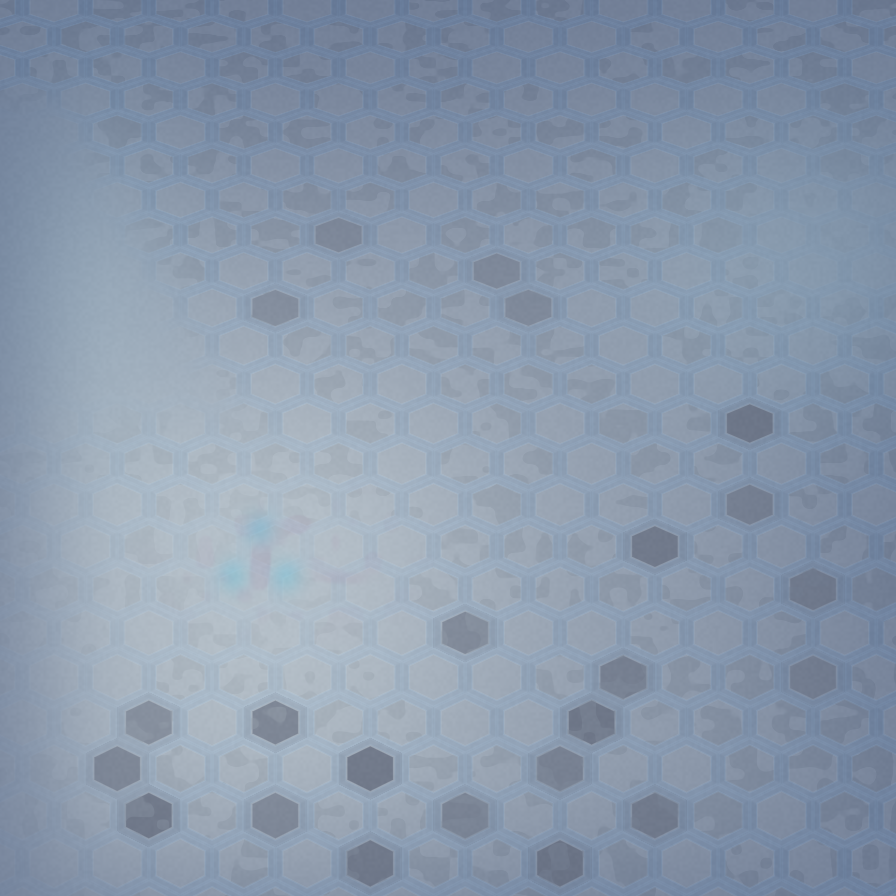
A WebGL 1 fragment shader for this background:

```glsl
precision highp float;
// Misty blue-grey backdrop with a pale glow at lower left, overlaid with a
// honeycomb whose rows tighten towards the top. Cells are found by a hexagonal
// fold, then filled with faint mottling or, along a few runs, dark grey.

uniform vec2 u_resolution;

#define PITCH 0.0706          // horizontal distance between cells
#define ORIGIN vec2(0.625, 0.0365)
#define ROW_STEP 0.0538       // height of the lowest row
#define ROW_SHRINK 0.00047    // loss of height per row
#define WALL 0.385            // inner edge of the walls, 0.5 is the border
#define GLOW_CENTER vec2(0.29, 0.37)
#define MARK_CENTER vec2(0.29, 0.374)
#define SHADE vec3(0.39, 0.45, 0.56)
#define LIGHT vec3(0.72, 0.765, 0.80)
#define CELL_GREY vec3(0.38, 0.41, 0.48)

const float ROW = 0.8660254;

float hash(vec2 p) {
  p = fract(p * vec2(0.1031, 0.1137));
  p += dot(p, p.yx + 33.33);
  return fract((p.x + p.y) * p.x * 17.3);
}

float noise(vec2 p) {
  vec2 i = floor(p), f = fract(p);
  f = f * f * (3.0 - 2.0 * f);
  return mix(mix(hash(i), hash(i + vec2(1, 0)), f.x),
             mix(hash(i + vec2(0, 1)), hash(i + vec2(1, 1)), f.x), f.y);
}

float blob(vec2 p, vec2 size) { p /= size; return exp(-dot(p, p)); }
float equal(float a, float b) { return 1.0 - step(0.5, abs(a - b)); }
float span(float x, float lo, float hi) { return step(lo - 0.5, x) * step(x, hi + 0.5); }

// Soft light field without the cells
vec3 backdrop(vec2 uv) {
  vec2 g = uv - GLOW_CENTER;
  float glow = blob(g, vec2(0.31, g.y < 0.0 ? 0.38 : 0.27));
  float rim = smoothstep(-0.04, 0.14, uv.x) * smoothstep(1.15, 0.7, uv.x)
            * smoothstep(-0.12, 0.18, uv.y) * smoothstep(1.06, 0.65, uv.y);
  float haze = blob(uv - vec2(0.92, 0.71), vec2(0.2, 0.17))
             + 0.8 * blob(uv - vec2(0.08, 0.70), vec2(0.13, 0.22));
  float v = 0.13 + 0.32 * rim + 0.52 * glow + 0.15 * haze;
  return mix(SHADE, LIGHT, v) + haze * vec3(-0.015, 0.008, 0.012);
}

// Strength of the dark fill; c counts half columns, r counts rows
float darkCell(float c, float r) {
  float odd = step(1.0, mod(r + 0.5, 2.0));
  float lattice = equal(mod(c - 3.0 * r + 0.5, 6.0), 0.5)
                * step(-10.0, c) * step(c, 5.0 - r * r) * span(r, 0.0, 3.0);
  float chevron = equal(c, abs(r - 2.0) - 14.0) * span(r, 1.0, 3.0);
  float diagonal = equal(c, r - 2.0) * span(r, 2.0, 4.0);
  float arc = equal(c, 8.0 - 2.0 * step(7.0, r)) * (1.0 - odd) * span(r, 4.0, 10.0);
  float rise = equal(c, 3.0 * r - 18.0) * odd * span(r, 5.0, 7.0);
  float upper = equal(c, 12.0 - r) * span(r, 13.0, 14.0)
              + equal(c, r - 22.0) * odd * span(r, 13.0, 15.0);
  float low = max(max(lattice, chevron), max(diagonal, max(arc, rise)));
  return low * (0.55 + 0.4 * hash(vec2(c, r) + 40.0)) + 0.45 * upper;
}

// Where the honeycomb shows
float coverage(vec2 uv) {
  float left = smoothstep(-0.04, 0.06, uv.x - 0.24 + (uv.y - 0.57) * 0.55);
  float top = smoothstep(0.86, 0.93, uv.y);
  float low = smoothstep(0.58, 0.48, uv.y) * (0.3 + 0.7 * smoothstep(0.02, 0.22, uv.x));
  return max(left, max(top, low))
       * (1.0 - 0.75 * blob(uv - vec2(0.94, 0.73), vec2(0.14, 0.12)))
       * (1.0 - 0.7 * blob(uv - GLOW_CENTER, vec2(0.13, 0.1)));
}

void main() {
  vec2 uv = gl_FragCoord.xy / u_resolution;
  float aa = 0.8 / (PITCH * u_resolution.x);
  vec3 color = backdrop(uv);

  // Fold into the nearest cell; the row number solves a quadratic in height
  float root = ROW_STEP * ROW_STEP - 4.0 * ROW_SHRINK * (uv.y - ORIGIN.y);
  float row = (ROW_STEP - sqrt(max(root, 0.0))) / (2.0 * ROW_SHRINK);
  vec2 q = vec2((uv.x - ORIGIN.x) / PITCH, row * ROW);
  vec2 period = vec2(1.0, 2.0 * ROW);
  vec2 a = mod(q + 0.5 * period, period) - 0.5 * period;
  vec2 b = mod(q, period) - 0.5 * period;
  vec2 local = dot(a, a) < dot(b, b) ? a : b;
  vec2 center = q - local;
  float c = floor(2.0 * center.x + 0.5), r = floor(center.y / ROW + 0.5);
  vec2 m = abs(local);
  float slant = 0.5 * m.x + ROW * m.y;
  float d = max(m.x, slant);

  // Walls, their thin bright outlines, and mottled interiors
  float inside = 1.0 - smoothstep(WALL - aa, WALL + aa, d);
  float upright = smoothstep(-0.02, 0.03, m.x - slant);
  float outline = 1.0 - smoothstep(0.008, 0.012 + aa, abs(d - WALL));
  float seam = 1.0 - smoothstep(0.004, 0.012 + aa, abs(d - 0.485));
  float patches = smoothstep(0.5, 0.58, noise(q * 4.3 + 60.0)) * step(0.3, hash(vec2(c, r) + 90.0));
  vec3 cells = mix(vec3(-0.022, -0.006, 0.010) - 0.018 * upright,
                   vec3(0.008, 0.002, -0.004) - 0.032 * patches, inside);
  cells += vec3(0.016, 0.024, 0.028) * (outline + 0.7 * seam);
  color += cells * coverage(uv);

  // Dark fills with a shadowed frame
  float core = 1.0 - smoothstep(0.36 - aa, 0.36 + aa, d);
  float fill = darkCell(c, r) * (core * (0.85 - 0.25 * patches) + 0.18 * (1.0 - core));
  color = mix(color, CELL_GREY, fill);

  // Cyan lobes in the glow, ringed by faint rosy flecks
  vec2 p = uv - MARK_CENTER;
  float cyan = 0.0;
  for (int i = 0; i < 3; i++) {
    float angle = 1.5708 + 2.0944 * float(i);
    cyan += blob(p - 0.034 * vec2(cos(angle), sin(angle)), vec2(0.017, 0.019));
  }
  float flecks = smoothstep(0.55, 0.75, noise(uv * 48.0 + 7.0)) * blob(p - vec2(0.03, 0.0), vec2(0.1, 0.06));
  color += cyan * vec3(-0.11, 0.0, 0.02) - flecks * vec3(0.01, 0.05, 0.03);

  // Fine paper grain
  color += 0.016 * (noise(uv * 300.0 + 11.0) - 0.5);
  gl_FragColor = vec4(clamp(color, 0.0, 1.0), 1.0);
}
```
